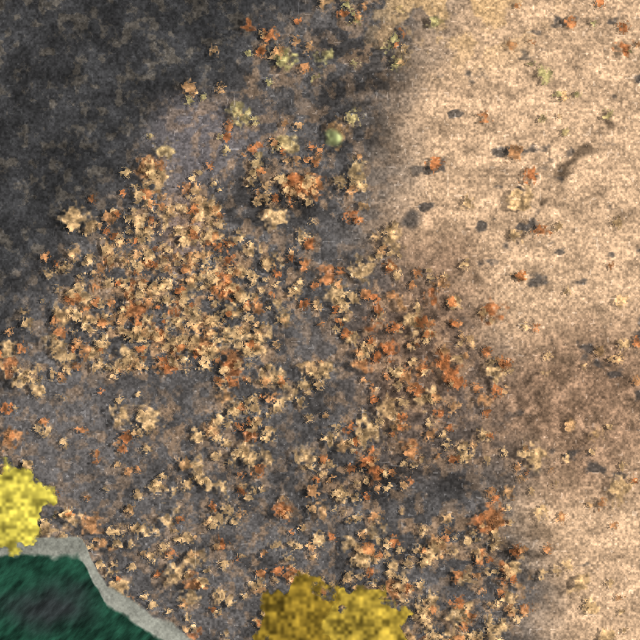
Write a three.js fragment shader that draws this texture.

```glsl
// Aerial view of a burnt hillside: shaded ash, scrub tufts, sunlit soil, a stream bank and yellow bushes.
#define SHADE vec3(0.245, 0.243, 0.245)
#define ASH vec3(0.375, 0.36, 0.352)
#define SOIL vec3(0.86, 0.715, 0.57)
#define SCORCH vec3(0.51, 0.40, 0.32)
#define STRAW vec3(0.87, 0.71, 0.50)
#define RUST vec3(0.76, 0.46, 0.27)
#define LEAF vec3(0.90, 0.83, 0.34)
#define WATER vec3(0.13, 0.27, 0.21)
#define BANK vec3(0.62, 0.62, 0.57)
#define GRAIN 0.62
varying vec2 vUv;
float hash(vec2 p) {
  vec3 q = fract(p.xyx * 0.1031);
  q += dot(q, q.yzx + 33.33);
  return fract((q.x + q.y) * q.z);
}
float noise(vec2 p) {
  vec2 i = floor(p), f = fract(p);
  f = f * f * (3.0 - 2.0 * f);
  return mix(mix(hash(i), hash(i + vec2(1.0, 0.0)), f.x),
             mix(hash(i + vec2(0.0, 1.0)), hash(i + 1.0), f.x), f.y);
}
float fbm(vec2 p) {
  float sum = 0.0, amp = 0.533;
  for (int i = 0; i < 4; i++) {
    sum += amp * noise(p);
    p = p * 2.03 + 17.3;
    amp *= 0.5;
  }
  return sum;
}
// Soft ellipse: 1 at the centre, 0 at the rim
float patchAt(vec2 p, vec2 c, vec2 r) {
  return 1.0 - smoothstep(0.2, 1.0, length((p - c) / r));
}
float shadeMask(vec2 p) {
  float t = p.y - 0.42;
  return 1.0 - smoothstep(-0.07, 0.06, p.x - 0.5 * t - 0.5 * t * t);
}
float sunMask(vec2 p) {
  float edge = 0.86 - 0.19 * smoothstep(0.42, 0.66, p.y)
    + 0.06 * smoothstep(0.72, 1.0, p.y) - 0.06 * smoothstep(0.0, 0.3, p.y);
  return smoothstep(-0.09, 0.07, p.x - edge);
}
// Chance of a tuft growing at p
float growth(vec2 p) {
  float bare = (1.0 - smoothstep(0.26, 0.40, p.y)) * (1.0 - smoothstep(0.3, 0.55, p.x));
  float belt = (1.0 - shadeMask(p)) * (1.0 - 0.85 * sunMask(p)) * (1.0 - 0.25 * smoothstep(0.68, 0.8, p.y));
  float lush = 0.34 + 0.34 * patchAt(p, vec2(0.27, 0.52), vec2(0.26, 0.24));
  return belt * lush * (1.0 - 0.5 * bare) * smoothstep(0.3, 0.62, fbm(p * 13.0));
}
// Scattered ragged clumps: x cover, y tint
vec2 tufts(vec2 p, float cells) {
  vec2 g = p * cells, best = vec2(0.0);
  float ragged = (noise(g * 3.1) - 0.5) * 0.6 + (noise(g * 7.0) - 0.5) * 0.5;
  for (int j = -1; j <= 1; j++) for (int i = -1; i <= 1; i++) {
    vec2 id = floor(g) + vec2(float(i), float(j));
    vec2 c = id + vec2(hash(id + cells), hash(id + cells + 41.7));
    float rim = length(g - c) + ragged - 0.2 - 0.34 * hash(id + 73.1);
    float cover = step(hash(id + 9.4), growth(c / cells)) * (1.0 - smoothstep(-0.26, 0.2, rim));
    if (cover > best.x) best = vec2(cover, hash(id + 5.9));
  }
  return best;
}
vec3 bush(vec3 col, vec2 p, vec2 c, float r, vec3 tint) {
  float d = length(p - c) + (fbm(p * 45.0) - 0.5) * min(0.06, r) - r;
  float leaves = noise(p * 75.0) * 0.5 + noise(p * 170.0) * 0.5;
  col *= 0.65 + 0.35 * smoothstep(-0.02, 0.02, d);
  return mix(col, tint * (0.4 + 0.95 * leaves + 1.6 * (p.x - c.x)), 1.0 - smoothstep(-0.005, 0.005, d));
}
void main() {
  vec2 p = vUv, w = p + 0.10 * (vec2(fbm(p * 11.0), fbm(p * 11.0 + 50.0)) - 0.5);
  float shade = shadeMask(w), sun = sunMask(w), clumps = fbm(p * 34.0), flecks = fbm(p * 75.0 + 9.0);
  // Ground
  vec3 col = ASH * (0.6 + 0.75 * clumps);
  col = mix(col, vec3(0.64, 0.53, 0.47), 0.8 * patchAt(w, vec2(0.30, 0.66), vec2(0.07, 0.11)));
  col = mix(col, vec3(0.48, 0.45, 0.45), 0.8 * patchAt(w, vec2(0.32, 0.80), vec2(0.13, 0.11)));
  col = mix(col, vec3(0.44, 0.42, 0.41), 0.7 * patchAt(w, vec2(0.08, 0.32), vec2(0.26, 0.13)));
  vec3 dusk = mix(SHADE, vec3(0.40, 0.37, 0.33), 0.7 * smoothstep(0.52, 0.72, flecks));
  col = mix(col, dusk * (0.6 + 0.75 * clumps), shade);
  col = mix(col, SOIL * (0.72 + 0.5 * fbm(p * vec2(30.0, 60.0))), sun);
  float burnt = patchAt(w, vec2(0.66, 0.46), vec2(0.19, 0.25));
  float dry = patchAt(w, vec2(0.89, 0.37), vec2(0.30, 0.19));
  col = mix(col, SCORCH * (0.35 + 1.3 * flecks), max(0.8 * burnt, 0.72 * dry));
  float soot = patchAt(w, vec2(0.43, 0.69), vec2(0.12, 0.10)) + patchAt(w, vec2(0.60, 0.25), vec2(0.22, 0.07))
    + patchAt(w, vec2(0.83, 0.14), vec2(0.09, 0.08)) + 0.8 * patchAt(w, vec2(0.56, 0.87), vec2(0.13, 0.17));
  col *= 1.0 - 0.4 * min(soot, 1.0) * smoothstep(0.25, 0.6, fbm(p * vec2(18.0, 60.0)));
  // Gully and dark hollows on the open slope
  float along = clamp((w.y - 0.56) / 0.26, 0.0, 1.0);
  float gully = length(w - vec2(0.77 + 0.18 * along, 0.56 + 0.26 * along));
  col *= 1.0 - 0.45 * (1.0 - smoothstep(0.004, 0.020, gully)) * smoothstep(0.3, 0.6, clumps);
  float pits = sun * smoothstep(0.66, 0.78, fbm(p * vec2(24.0, 34.0) + 3.0))
    + patchAt(w, vec2(0.705, 0.745), vec2(0.018)) + patchAt(w, vec2(0.65, 0.645), vec2(0.03, 0.014));
  col = mix(col, SHADE, 0.7 * min(pits, 1.0));
  // Dry litter, then scrub layers with shadows to their left
  float litter = (1.0 - shade) * (1.0 - sun) * smoothstep(0.44, 0.7, flecks) * (0.35 + growth(w));
  col = mix(col, vec3(0.69, 0.55, 0.42), min(litter, 1.0));
  for (int k = 0; k < 3; k++) {
    float cells = 30.0 + 21.0 * float(k);
    vec2 t = tufts(p, cells);
    col *= 1.0 - 0.35 * tufts(p + vec2(0.4, 0.08) / cells, cells).x * (1.0 - t.x);
    vec3 tint = mix(STRAW, RUST, smoothstep(0.5, 1.0, t.y + 0.2 * burnt));
    tint = mix(tint, vec3(0.74, 0.69, 0.45), smoothstep(0.68, 0.9, p.y) * step(t.y, 0.5));
    col = mix(col, tint * (0.55 + 0.75 * noise(p * 130.0)), 0.85 * t.x);
  }
  float gold = smoothstep(0.48, 0.62, fbm(p * 32.0 + 4.0)) * patchAt(p, vec2(0.70, 1.0), vec2(0.22, 0.15));
  col = mix(col, STRAW, 0.75 * gold);
  // Grit and pale stones
  float grit = noise(p * 240.0) * 0.6 + noise(p * 410.0 + 7.0) * 0.4 - 0.5;
  col *= 1.0 + GRAIN * grit;
  col += 0.13 * smoothstep(0.84, 0.96, noise(p * 180.0 + 31.0)) * (1.0 - 0.6 * shade);
  // Stream and bank
  float shore = p.y - 0.17 + 0.07 * smoothstep(0.12, 0.17, p.x) + 0.62 * max(p.x - 0.16, 0.0) + 0.02 * clumps;
  col = mix(col, BANK * (0.75 + 0.45 * clumps + 0.3 * grit), 1.0 - smoothstep(-0.004, 0.004, shore));
  vec3 stream = mix(WATER, vec3(0.18, 0.20, 0.20), patchAt(w, vec2(0.08, 0.05), vec2(0.11, 0.06)));
  stream *= 0.4 + 1.2 * fbm(vec2(p.x + p.y, p.y - p.x) * vec2(35.0, 85.0));
  col = mix(col, stream, 1.0 - smoothstep(-0.034, -0.026, shore));
  // Bushes
  col = bush(col, p, vec2(0.012, 0.205), 0.068, LEAF);
  col = bush(col, p, vec2(0.475, 0.02), 0.07, LEAF * vec3(0.72, 0.64, 0.55));
  col = bush(col, p, vec2(0.575, 0.01), 0.067, LEAF * vec3(0.87, 0.80, 0.75));
  gl_FragColor = vec4(clamp(bush(col, p, vec2(0.522, 0.785), 0.014, vec3(0.80, 0.83, 0.56)), 0.0, 1.0), 1.0);
}
```
